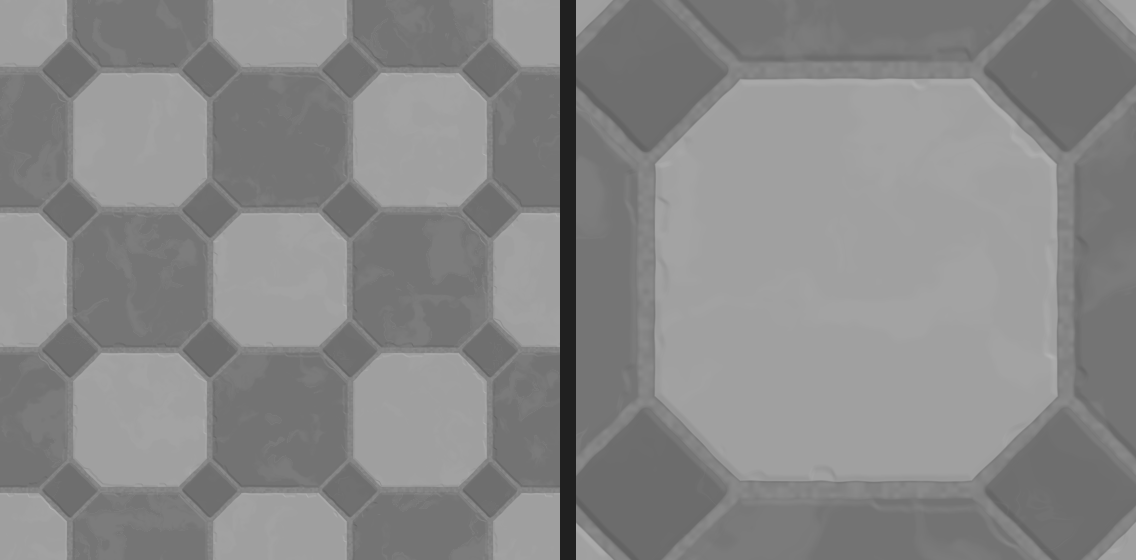
Left, the full canvas; right, a detail of the centre.
Write a Shadertoy shader that draws this pattern.

```glsl
#define TILES 4.0
#define GROUT_WIDTH 0.042
#define CORNER_CUT 0.245
#define INSET_RADIUS 0.202
#define INSET_ROUNDING 0.018
#define CHIP_DEPTH 0.022
#define BEVEL 0.014
#define LIGHT_TILE 0.63
#define DARK_TILE 0.455
#define INSET_TONE 0.43
#define GROUT_TONE 0.52
#define RELIEF 0.055

// Integer hash to the range 0..1
float hash(vec2 cell, float seed) {
    uvec3 v = uvec3(ivec3(vec3(cell, seed))) * uvec3(1597u, 3812u, 2741u);
    uint n = (v.x ^ v.y ^ v.z) + v.x * 31u + v.y * 17u;
    n = (n ^ (n >> 15)) * 73133u;
    n = (n ^ (n >> 13)) * 15731u;
    return float((n ^ (n >> 16)) & 65535u) / 65535.0;
}

// Value noise in grid units; wraps over the canvas
float noise(vec2 g, float freq, float seed) {
    vec2 p = g * freq;
    float period = TILES * freq;
    vec2 i = floor(p), f = fract(p);
    f = f * f * (3.0 - 2.0 * f);
    vec2 a = mod(i, period), b = mod(i + 1.0, period);
    return mix(mix(hash(a, seed), hash(vec2(b.x, a.y), seed), f.x),
               mix(hash(vec2(a.x, b.y), seed), hash(b, seed), f.x), f.y);
}

float fbm(vec2 g, float freq, float seed) {
    float sum = 0.0, amp = 0.533;
    for (int k = 0; k < 4; k++) {
        sum += amp * noise(g, freq, seed + float(k));
        freq *= 2.0;
        amp *= 0.5;
    }
    return sum;
}

// Signed distances: x = octagon tile, y = rounded diamond inset
vec2 tileDistances(vec2 g) {
    vec2 q = abs(fract(g + 0.5) - 0.5);
    vec2 c = 0.5 - q;
    float side = max(q.x, q.y) - 0.5 + 0.5 * GROUT_WIDTH;
    float cut = (CORNER_CUT - c.x - c.y) * 0.7071;
    vec2 r = vec2(c.x + c.y, abs(c.x - c.y)) * 0.7071;
    r += INSET_ROUNDING - INSET_RADIUS * 0.7071;
    float inset = length(max(r, 0.0)) + min(max(r.x, r.y), 0.0) - INSET_ROUNDING;
    float jitter = (noise(g, 24.0, 3.0) - 0.5) * 0.005;
    return vec2(max(side, cut), inset) + jitter;
}

// Bevelled surface with chipped rims
float height(vec2 g) {
    vec2 d = tileDistances(g);
    float chip = CHIP_DEPTH * smoothstep(0.62, 0.8, noise(g, 13.0, 7.0));
    chip *= 0.6 + 0.4 * noise(g, 40.0, 9.0);
    d.x += chip;
    return clamp(-min(d.x, d.y) / BEVEL, 0.0, 1.0);
}

// Swirled mineral clouds: x = soft cloud, y = thin vein
vec2 marble(vec2 g, float seed) {
    vec2 warp = vec2(fbm(g, 4.0, seed + 11.0), fbm(g, 4.0, seed + 23.0)) - 0.5;
    vec2 p = g + 0.55 * warp;
    float n = fbm(p, 5.0, seed + 37.0);
    float vein = 1.0 - smoothstep(0.0, 0.022, abs(n - 0.56));
    return vec2(smoothstep(0.5, 0.72, n), vein * smoothstep(0.4, 0.65, noise(g, 5.0, seed + 51.0)));
}

void mainImage(out vec4 fragColor, in vec2 fragCoord) {
    vec2 g = fragCoord / iResolution.xy * TILES;
    float aa = TILES / min(iResolution.x, iResolution.y);
    vec2 d = tileDistances(g);

    // Checkerboard of octagons, each with its own marbling
    vec2 id = mod(floor(g + 0.5), TILES);
    float seed = 64.0 + 80.0 * (id.x + TILES * id.y);
    float isDark = mod(id.x + id.y, 2.0);
    vec2 m = marble(g, seed);
    float tile = mix(LIGHT_TILE + 0.012 * (m.x - 0.4),
                     DARK_TILE + 0.03 * m.x + 0.022 * m.y, isDark);
    tile += 0.008 * (hash(id, 5.0) - 0.5);

    // Small diamonds at the crossings
    vec2 insetId = mod(floor(g), TILES);
    vec2 im = marble(g, 2000.0);
    float inset = INSET_TONE + 0.008 * im.x + 0.014 * im.y;
    inset += 0.012 * (hash(insetId, 6.0) - 0.5);

    // Grainy grout, shaded where it meets the tiles
    float grout = GROUT_TONE + 0.045 * (noise(g, 72.0, 13.0) - 0.5);
    grout -= 0.035 * smoothstep(0.008, 0.0, min(d.x, d.y));

    float tone = mix(grout, tile, smoothstep(aa, -aa, d.x));
    tone = mix(tone, inset, smoothstep(aa, -aa, d.y));

    // Relief lit from the upper right
    vec2 e = vec2(0.005, 0.0);
    vec2 slope = vec2(height(g + e) - height(g - e), height(g + e.yx) - height(g - e.yx));
    tone -= RELIEF * dot(slope, vec2(0.6, 0.8));
    fragColor = vec4(vec3(tone), 1.0);
}
```
